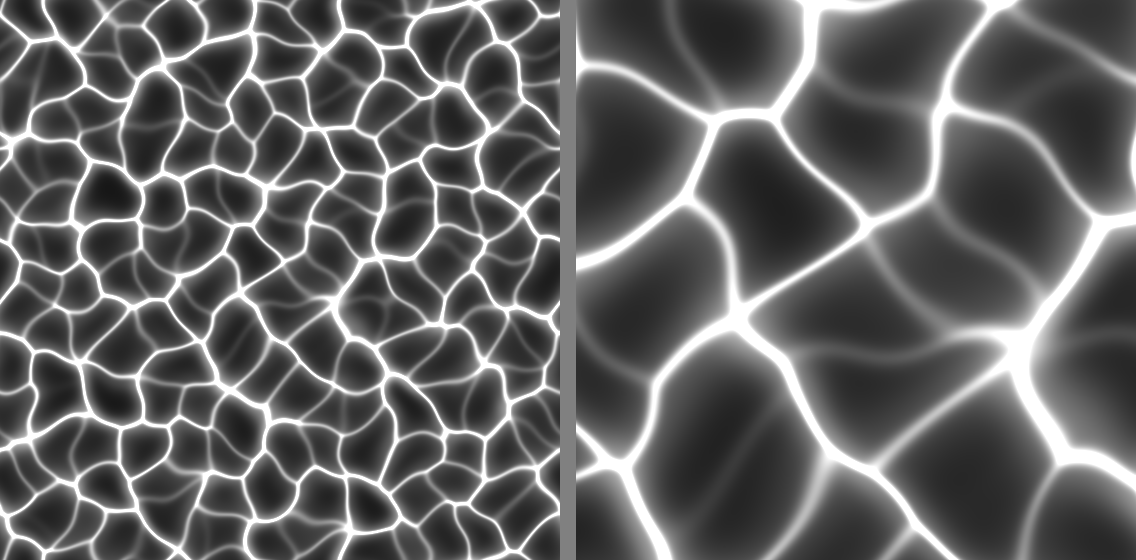
Left, the full canvas; right, a detail of the centre.
This texture is drawn by a Shadertoy shader. Its source:

```glsl
// Draws a seamless grey web of soft dark cells with bright caustic-like ridges.

const float TAU = 6.2831853;
const float CELLS = 13.0; // cells per side, whole so the web wraps

vec3 hash3(vec2 cell) {
    vec3 q = fract(vec3(cell.xyx) * vec3(0.1031, 0.1030, 0.0973) + 0.137);
    q += dot(q, q.yxz + 33.33);
    return fract((q.xxy + q.yzz) * q.zyx);
}

// Spread of the nearby cell centres, seen through a soft and a sharp blend.
// Spread is low inside a cell and peaks on the borders between cells.
vec2 cellSpread(vec2 p) {
    vec2 base = floor(p);
    vec2 softSum = vec2(0.0), sharpSum = vec2(0.0);
    vec2 total = vec2(0.0), squares = vec2(0.0);

    for (int y = -2; y <= 2; y++) {
        for (int x = -2; x <= 2; x++) {
            vec2 cell = base + vec2(x, y);
            vec3 rnd = hash3(mod(cell, CELLS));
            vec2 toCentre = cell + 0.04 + 0.92 * rnd.xy - p;
            float d2 = dot(toCentre, toCentre);

            // Random handicap makes some cells smaller than others
            vec2 weight = exp(-vec2(3.5, 20.0) * (d2 + 0.2 * rnd.z));
            total += weight;
            squares += weight * d2;
            softSum += weight.x * toCentre;
            sharpSum += weight.y * toCentre;
        }
    }
    vec2 softMean = softSum / total.x;
    vec2 sharpMean = sharpSum / total.y;
    return squares / total - vec2(dot(softMean, softMean), dot(sharpMean, sharpMean));
}

void mainImage(out vec4 fragColor, in vec2 fragCoord) {
    vec2 uv = fragCoord / iResolution.xy;

    // Layered periodic sines bend the cell borders
    vec2 p = uv * CELLS;
    p += 0.14 * sin(TAU * (uv.yx * 5.0 + uv * 2.0 + vec2(0.1, 0.6)));
    p += 0.05 * sin(TAU * (uv.yx * 11.0 - uv * 4.0 + vec2(0.7, 0.3)));

    // Wide halo plus narrow bright ridge
    vec2 spread = cellSpread(p);
    float grey = 0.08 + 0.75 * spread.x + 2.3 * spread.y;
    fragColor = vec4(vec3(clamp(grey, 0.0, 1.0)), 1.0);
}
```
